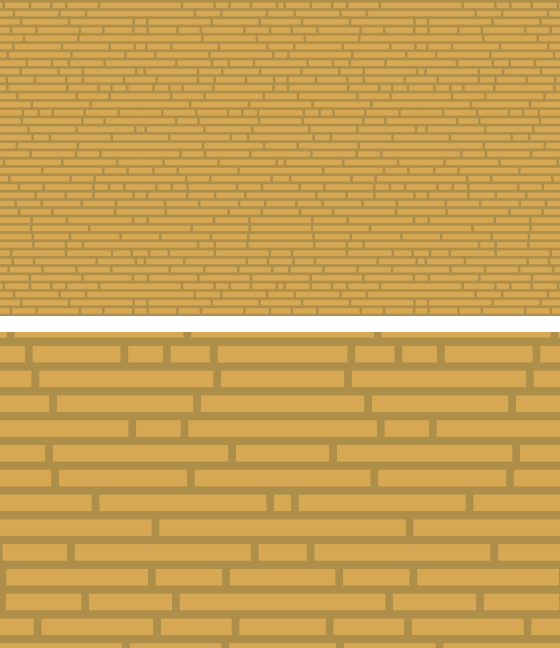
Top, the full canvas; bottom, a detail of the centre.
Reproduce this pattern procedurally as a Shadertoy shader.

```glsl
// Thin wooden strips laid in staggered courses with darker gaps between them.
// Joints come from a hashed walk along each course, mirrored at both ends of a
// panel; the courses repeat after a fixed count. Lengths are in canvas heights.

const vec3 PLANK_COLOR = vec3(0.84, 0.66, 0.33);
const vec3 GAP_COLOR = vec3(0.68, 0.56, 0.29);

const float PANEL_WIDTH = 0.4444;       // distance between mirror axes
const float COURSES = 34.0;             // courses before the layout repeats
const float COURSE_PITCH = 2.0 * PANEL_WIDTH / COURSES;
const float COURSE_OFFSET = 0.146;      // shift from the top edge, in courses
const float PLANK_HALF_HEIGHT = 0.0087;
const float JOINT_HALF_WIDTH = 0.0041;
const float EDGE_MARGIN = 0.012;        // nearest a joint gets to an axis
const float FIRST_JOINT_MAX = 0.14;
const float MIN_LENGTH = 0.040;
const float MAX_LENGTH = 0.215;
const int MAX_JOINTS = 12;

const float SEAM_HALF_WIDTH = 0.0009;
const float SEAM_STRENGTH = 0.16;

float hash(vec2 p) {
    return fract(sin(dot(p, vec2(127.1, 311.7))) * 43758.5453);
}

// Box-filtered coverage of a signed distance, positive inside
float coverage(float d, float pixel) {
    return clamp(d / pixel + 0.5, 0.0, 1.0);
}

// Distance from x to the closest joint of a course
float jointDistance(float x, float course) {
    float joint = mix(EDGE_MARGIN, FIRST_JOINT_MAX, hash(vec2(course, 0.0)));
    float nearest = PANEL_WIDTH;
    for (int i = 1; i <= MAX_JOINTS; i++) {
        if (joint > PANEL_WIDTH - EDGE_MARGIN) break;
        nearest = min(nearest, abs(x - joint));
        joint += mix(MIN_LENGTH, MAX_LENGTH, hash(vec2(course, float(i))));
    }
    return nearest;
}

void mainImage(out vec4 fragColor, in vec2 fragCoord) {
    float pixel = 1.0 / iResolution.y;
    vec2 uv = fragCoord * pixel;

    // Courses counted from the top
    float level = (1.0 - uv.y) / COURSE_PITCH - COURSE_OFFSET;
    float course = mod(floor(level), COURSES);
    float y = (fract(level) - 0.5) * COURSE_PITCH;

    // Mirrored panels
    float x = PANEL_WIDTH - abs(mod(uv.x, 2.0 * PANEL_WIDTH) - PANEL_WIDTH);

    // Strips cut by the joints
    float strip = coverage(PLANK_HALF_HEIGHT - abs(y), pixel);
    float cut = coverage(jointDistance(x, course) - JOINT_HALF_WIDTH, pixel);
    float plank = strip * cut;

    // Faint seam where two panels meet
    float seam = coverage(SEAM_HALF_WIDTH - abs(x - PANEL_WIDTH), pixel);
    plank *= 1.0 - SEAM_STRENGTH * seam;

    fragColor = vec4(mix(GAP_COLOR, PLANK_COLOR, plank), 1.0);
}
```
